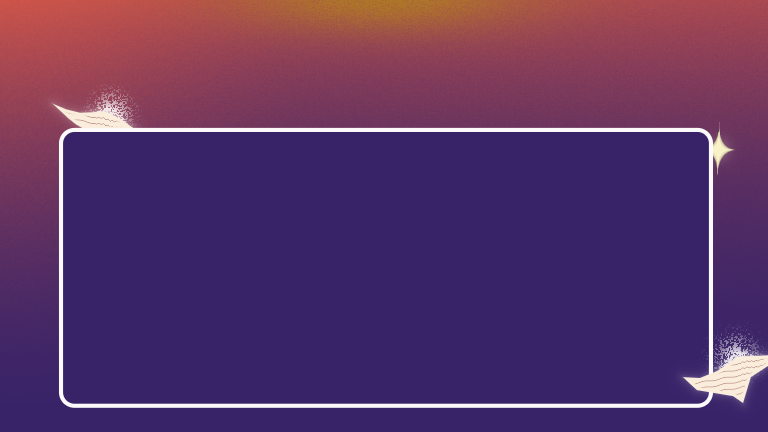
This background is drawn by a Shadertoy shader. Its source:

```glsl
// Dusk backdrop: a grainy coral-to-violet gradient with a gold glow on top,
// a rounded white-rimmed panel, two written sheets with speckled halos and a star.
// Shapes are distance functions in percent of canvas height; grain is cellular noise.

const vec3 VIOLET = vec3(0.22, 0.137, 0.41);
const vec3 CORAL  = vec3(0.80, 0.33, 0.29);
const vec3 GOLD   = vec3(0.68, 0.47, 0.15);
const vec3 WHITE  = vec3(0.99, 0.98, 0.98);
const vec3 CREAM  = vec3(0.98, 0.93, 0.86);
const vec3 INK    = vec3(0.55, 0.30, 0.28);
const vec3 STAR   = vec3(0.98, 0.95, 0.78);
const int CORNERS = 10;

vec2 hash2(vec2 cell) {
    vec2 k = vec2(dot(cell, vec2(127.1, 311.7)), dot(cell, vec2(269.5, 183.3)));
    return fract(sin(k) * 43758.5);
}

// Cellular noise: a random tone for the nearest jittered seed.
float cellTone(vec2 p) {
    vec2 home = floor(p);
    float nearest = 9.0, tone = 0.0;
    for (int j = -1; j <= 1; j++)
    for (int i = -1; i <= 1; i++) {
        vec2 cell = home + vec2(i, j);
        vec2 seed = hash2(cell);
        float d = length(cell + seed - p);
        if (d < nearest) { nearest = d; tone = hash2(cell + 17.0).x; }
    }
    return tone;
}

float coverage(float dist, float pixel) {
    return clamp(0.5 - dist / pixel, 0.0, 1.0);
}

float roundedBox(vec2 p, vec2 halfSize, float radius) {
    vec2 q = abs(p) - halfSize + radius;
    return length(max(q, 0.0)) + min(max(q.x, q.y), 0.0) - radius;
}

float polygon(vec2 p, vec2 corner[CORNERS]) {
    float d = dot(p - corner[0], p - corner[0]), side = 1.0;
    for (int i = 0, j = CORNERS - 1; i < CORNERS; j = i, i++) {
        vec2 edge = corner[j] - corner[i], w = p - corner[i];
        vec2 off = w - edge * clamp(dot(w, edge) / dot(edge, edge), 0.0, 1.0);
        d = min(d, dot(off, off));
        bvec3 c = bvec3(p.y >= corner[i].y, p.y < corner[j].y, edge.x * w.y > edge.y * w.x);
        if (all(c) || all(not(c))) side = -side;
    }
    return side * sqrt(d);
}

vec3 backdrop(vec2 p, float width, float grain) {
    float height = clamp(p.y / 100.0, 0.0, 1.0);
    float left = 1.0 - smoothstep(0.0, 0.45, p.x / width);
    float heat = mix(0.77, 1.0, left) * pow(height, mix(2.2, 1.7, left));
    heat += (grain - 0.5) * 0.2 * heat * (1.2 - heat);
    vec2 g = (p - vec2(0.5 * width, 101.0)) / vec2(34.0, 8.0);
    float glow = exp(-dot(g, g)) * (0.75 + 0.4 * grain);
    return mix(mix(VIOLET, CORAL, heat), GOLD, min(glow, 1.0));
}

// Speckled halo plus a soft light hugging the sheet outline.
vec3 addHalo(vec3 base, vec2 offset, float dist, float radius, float grain) {
    float cloud = exp(-dot(offset, offset) / (radius * radius));
    float specks = smoothstep(-0.15, 0.15, cloud * 0.75 - grain) * cloud;
    float rim = 0.55 * exp(-max(dist, 0.0) / 0.9);
    return mix(base, WHITE, clamp(specks * 0.7 + rim * (0.3 + cloud), 0.0, 0.9));
}

// Cream paper with wavering ruled lines; slope tilts the rows.
vec3 addSheet(vec3 base, vec2 local, float dist, float slope, float pixel) {
    float row = local.y - slope * local.x + 0.15 * sin(local.x * 1.3);
    row += 0.12 * sin(local.x * 6.0) * smoothstep(1.0, 3.0, local.x);
    float line = abs(fract(row / 1.4) - 0.5) * 1.4 - 0.07;
    float ink = coverage(line, pixel) * smoothstep(0.5, 1.0, -dist);
    vec3 paper = mix(CREAM, INK, ink * 0.65);
    return mix(base, paper, coverage(dist, pixel));
}

vec3 addStar(vec3 base, vec2 p, vec2 reach) {
    p.x -= 0.04 * p.y;
    vec2 q = sqrt(abs(p) / reach);
    float f = q.x + q.y;
    float shape = coverage(f - 1.0, max(fwidth(f), 0.01));
    base = mix(base, STAR, 0.25 * exp(-dot(p, p) / 7.0));
    return mix(base, STAR * mix(1.0, 0.85, smoothstep(0.75, 1.0, f)), shape);
}

void mainImage(out vec4 fragColor, in vec2 fragCoord) {
    float pixel = 100.0 / iResolution.y;
    vec2 p = fragCoord * pixel;
    float grain = cellTone(p * 3.2);
    vec3 color = backdrop(p, iResolution.x * pixel, grain);

    // Upper sheet and star, tucked behind the panel
    float upper = polygon(p, vec2[CORNERS](
        vec2(12.2, 76.0), vec2(15.3, 74.7), vec2(18.5, 73.9), vec2(21.5, 74.0), vec2(24.1, 74.3),
        vec2(27.8, 72.5), vec2(31.5, 69.9), vec2(19.9, 69.9), vec2(17.6, 71.2), vec2(15.7, 72.7)));
    color = addHalo(color, p - vec2(25.9, 74.2), upper, 4.8, grain);
    color = addSheet(color, p - vec2(20.0, 72.5), upper, -0.18, pixel);
    color = addStar(color, p - vec2(166.3, 65.3), vec2(4.4, 6.0));

    // Panel with its rim
    float panel = roundedBox(p - vec2(89.35, 38.0), vec2(75.7, 32.4), 3.6);
    color = mix(color, WHITE, coverage(panel, pixel));
    color = mix(color, VIOLET, coverage(panel + 0.95, pixel));

    // Lower sheet, in front of the panel
    float lower = polygon(p, vec2[CORNERS](
        vec2(158.1, 12.7), vec2(162.0, 12.5), vec2(166.0, 14.1), vec2(170.8, 17.4), vec2(178.5, 17.8),
        vec2(177.8, 15.3), vec2(173.8, 12.7), vec2(172.0, 6.7), vec2(169.7, 8.3), vec2(161.3, 9.7)));
    color = addHalo(color, p - vec2(170.1, 17.6), lower, 5.0, grain);
    color = addSheet(color, p - vec2(169.0, 12.0), lower, 0.18, pixel);
    fragColor = vec4(color, 1.0);
}
```
